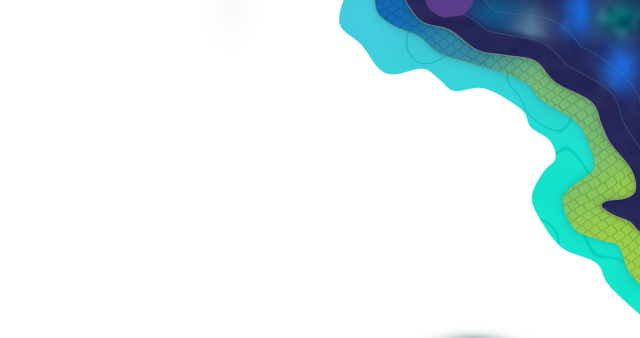
Write a WebGL 2 fragment shader that draws this background.

```glsl
#version 300 es
precision highp float;
// Layered paper-cut coastline with street maps and a deep blue core, on white.

uniform vec2 u_resolution;
out vec4 outColor;

const float HEIGHT = 0.527;        // canvas height when its width is 1
const int KNOTS = 20;              // knots per coastline
const int STEPS = 5;               // line pieces per curve span
const float LINE = 0.0007;         // half width of drawn lines
const float BLOCK = 0.0125;        // street block size
const vec3 WHITE = vec3(1.0);
const vec3 AQUA_TOP = vec3(0.25, 0.79, 0.86);
const vec3 AQUA_LOW = vec3(0.08, 0.90, 0.80);
const vec3 BLUE = vec3(0.07, 0.42, 0.70);
const vec3 TEAL = vec3(0.20, 0.55, 0.65);
const vec3 GREEN = vec3(0.46, 0.73, 0.46);
const vec3 LIME = vec3(0.60, 0.81, 0.29);
const vec3 NAVY = vec3(0.15, 0.15, 0.34);
const vec3 VIOLET = vec3(0.35, 0.24, 0.54);
const vec3 SAND = vec3(0.72, 0.74, 0.62);

// Coastline knots, from the top edge to the right edge.
const vec2 OUTER[KNOTS] = vec2[KNOTS](
  vec2(.544,.547), vec2(.530,.491), vec2(.565,.457), vec2(.592,.420), vec2(.617,.411),
  vec2(.661,.420), vec2(.688,.402), vec2(.710,.385), vec2(.758,.389), vec2(.815,.356),
  vec2(.829,.329), vec2(.859,.308), vec2(.868,.280), vec2(.849,.259), vec2(.831,.221),
  vec2(.844,.185), vec2(.879,.140), vec2(.932,.117), vec2(.954,.079), vec2(1.03,.010));
const vec2 MIDDLE[KNOTS] = vec2[KNOTS](
  vec2(.585,.547), vec2(.589,.509), vec2(.615,.487), vec2(.655,.470), vec2(.686,.444),
  vec2(.736,.428), vec2(.788,.412), vec2(.826,.395), vec2(.846,.371), vec2(.901,.336),
  vec2(.922,.297), vec2(.927,.263), vec2(.892,.235), vec2(.879,.212), vec2(.898,.169),
  vec2(.940,.152), vec2(.967,.143), vec2(.980,.108), vec2(1.0,.084), vec2(1.042,.052));
const vec2 INNER[KNOTS] = vec2[KNOTS](
  vec2(.625,.547), vec2(.638,.518), vec2(.661,.492), vec2(.703,.480), vec2(.745,.449),
  vec2(.788,.441), vec2(.836,.432), vec2(.868,.398), vec2(.924,.368), vec2(.940,.332),
  vec2(.954,.303), vec2(.986,.263), vec2(.993,.231), vec2(.977,.218), vec2(.948,.214),
  vec2(.940,.205), vec2(.958,.192), vec2(.984,.181), vec2(1.0,.165), vec2(1.042,.136));

vec2 hashGradient(vec2 cell) {
  vec2 h = vec2(dot(cell, vec2(127.1, 311.7)), dot(cell, vec2(269.5, 183.3)));
  return 2.0 * fract(sin(h) * 43758.5) - 1.0;
}

float gradientNoise(vec2 p) {
  vec2 i = floor(p), f = fract(p), e = vec2(1, 0);
  vec2 u = f * f * f * (f * (f * 6.0 - 15.0) + 10.0);
  float low = mix(dot(hashGradient(i), f), dot(hashGradient(i + e), f - e), u.x);
  float high = mix(dot(hashGradient(i + e.yx), f - e.yx), dot(hashGradient(i + 1.0), f - 1.0), u.x);
  return mix(low, high, u.y);
}

vec2 catmullRom(vec2 a, vec2 b, vec2 c, vec2 d, float t) {
  return b + 0.5 * t * (c - a + t * (2.0 * a - 5.0 * b + 4.0 * c - d + t * (3.0 * (b - c) + d - a)));
}

// Signed distance to a smooth coastline; negative on its right-hand side.
float coast(vec2 p, vec2 k[KNOTS]) {
  float nearest = 9.0, side = 1.0;
  vec2 a = k[0];
  for (int i = 0; i < KNOTS - 1; i++) {
    for (int j = 1; j <= STEPS; j++) {
      vec2 b = catmullRom(k[max(i - 1, 0)], k[i], k[i + 1], k[min(i + 2, KNOTS - 1)], float(j) / float(STEPS));
      vec2 ab = b - a, ap = p - a;
      vec2 gap = ap - ab * clamp(dot(ap, ab) / dot(ab, ab), 0.0, 1.0);
      nearest = min(nearest, dot(gap, gap));
      if ((a.y > p.y) != (b.y > p.y) && a.x + ab.x * ap.y / ab.y < p.x) side = -side;
      a = b;
    }
  }
  return side * sqrt(nearest);
}

float fill(float d, float px) { return 1.0 - smoothstep(-px, px, d); }
float stroke(float d, float px) { return fill(abs(d) - LINE, px); }
float spot(vec2 p, vec2 center, vec2 radius) {
  vec2 q = (p - center) / radius;
  return exp(-dot(q, q));
}

// Warped street grid with staggered cross streets.
float streets(vec2 p, float px) {
  p += 0.012 * vec2(gradientNoise(p * 13.0), gradientNoise(p * 13.0 + 7.0));
  vec2 q = mat2(0.82, -0.57, 0.57, 0.82) * p / BLOCK;
  q.x += 0.37 * floor(q.y) + 0.3 * gradientNoise(q * 0.4);
  vec2 edge = (0.5 - abs(fract(q * vec2(0.8, 1.0)) - 0.5)) * BLOCK;
  return fill(min(edge.x, edge.y) - 0.5 * LINE, px);
}

vec3 deepCore(vec2 p, float depth, float px) {
  float n = gradientNoise(p * 24.0) + 0.5 * gradientNoise(p * 55.0);
  vec2 q = p + 0.012 * n;
  vec3 c = NAVY + 0.05 * n;
  vec3 light = mix(c, vec3(0.08, 0.33, 0.53), spot(q, vec2(.775, .505), vec2(.055, .035)));
  light = mix(light, vec3(0.38, 0.53, 0.63), 0.8 * spot(q, vec2(.833, .485), vec2(.030, .028)));
  light = mix(light, vec3(0.10, 0.41, 0.86), spot(q, vec2(.905, .507), vec2(.026, .040)));
  light = mix(light, vec3(0.12, 0.41, 0.85), spot(q, vec2(.970, .422), vec2(.030, .042)));
  light = mix(light, vec3(0.04, 0.42, 0.45) + 0.25 * n, spot(q, vec2(.970, .500), vec2(.038, .030)));
  float shelf = depth - 0.032 - 0.008 * gradientNoise(p * 18.0);
  c = mix(c, light, smoothstep(-0.008, 0.012, shelf));
  c = mix(c, TEAL, 0.4 * (stroke(shelf, px) + stroke(shelf - 0.035, px)));
  float island = length((p - vec2(.702, .527)) / vec2(.038, .027)) - 1.0 + 0.25 * n;
  return mix(c, VIOLET, fill(island * 0.03, px));
}

void main() {
  vec2 p = gl_FragCoord.xy / u_resolution * vec2(1.0, HEIGHT);
  float px = 0.8 / u_resolution.x;
  float outer = coast(p, OUTER), middle = coast(p, MIDDLE), inner = coast(p, INNER);

  // White ground with faint smudges at the edges.
  vec3 color = WHITE - 0.025 * spot(p, vec2(.36, HEIGHT), vec2(.03, .05));
  color -= vec3(0.38, 0.32, 0.30) * spot(p, vec2(.74, -.004), vec2(.045, .010));

  // Aqua shelf with thin contour lines.
  vec3 aqua = mix(AQUA_LOW, AQUA_TOP, smoothstep(0.22, 0.50, p.y));
  float relief = gradientNoise(p * 11.0 + 3.0);
  aqua -= 0.10 * stroke(relief / 14.0, px) + 0.03 * relief;
  aqua *= 1.0 - 0.12 * exp(-max(middle, 0.0) / 0.006);
  color = mix(color, aqua, fill(outer, px));

  // Street-map band running from blue to lime.
  float along = p.x - p.y;
  vec3 land = mix(BLUE, TEAL, smoothstep(0.10, 0.27, along));
  land = mix(land, GREEN, smoothstep(0.27, 0.46, along));
  land = mix(land, LIME, smoothstep(0.58, 0.80, along));
  land *= 1.0 - 0.24 * streets(p, px);
  land *= 1.0 - 0.20 * exp(-max(inner, 0.0) / 0.005);
  color = mix(color, land, fill(middle, px));
  color = mix(color, GREEN, 0.4 * stroke(middle, px));

  // Dark core with a pale rim.
  color = mix(color, deepCore(p, -inner, px), fill(inner, px));
  color = mix(color, SAND, 0.6 * stroke(inner, px));
  outColor = vec4(clamp(color, 0.0, 1.0), 1.0);
}
```
